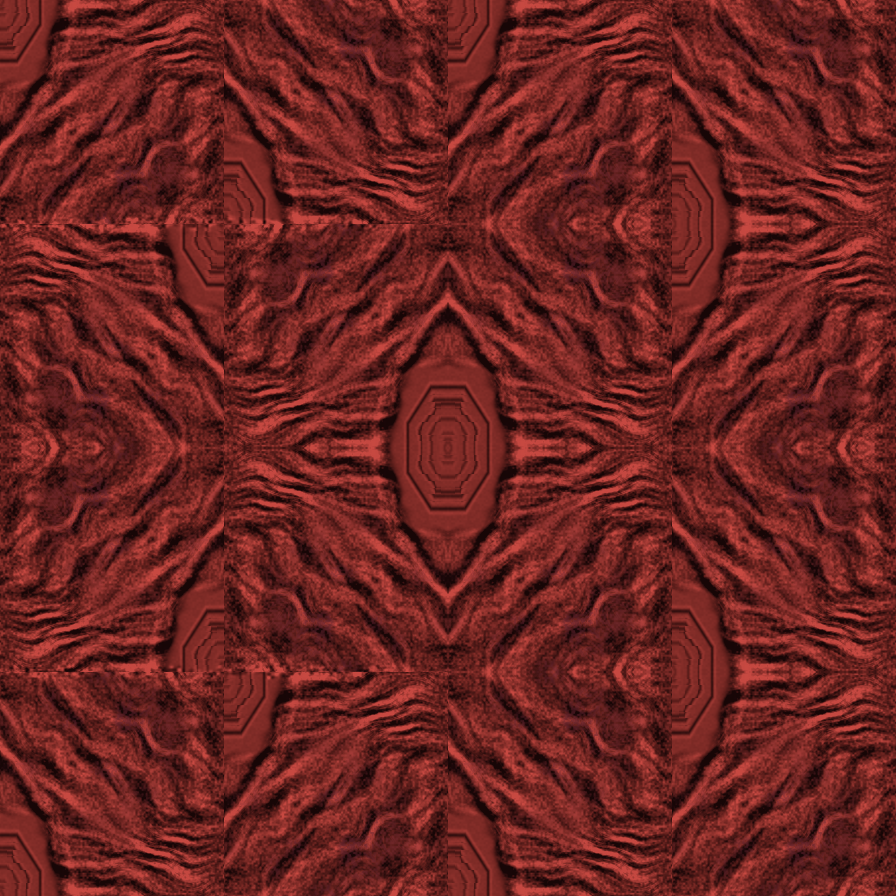
Write a WebGL 1 fragment shader that draws this pattern.

```glsl
precision highp float;
// Carved red relief on a 4 x 4 grid: one tile, mirrored differently per cell.
// Each tile holds a quarter of a flat stepped medallion in one corner; the
// rest is embossed warped noise, stretched along diagonal bark-like folds.

uniform vec2 u_resolution;

#define TILES 4.0
#define RIDGES vec2(6.6, 13.0)
#define RELIEF 1.40
#define EMBOSS 0.0125
#define GRAIN 0.40
#define MEDALLION vec2(0.27, 0.58)
#define LINE_WIDTH 0.006
#define SHADOW vec3(0.090, 0.022, 0.025)
#define BASE vec3(0.415, 0.135, 0.120)
#define LIGHT vec3(0.780, 0.285, 0.255)
#define PLUM vec3(0.270, 0.095, 0.145)

float hash(vec2 p) {
  vec3 h = fract(p.xyx * 0.1031);
  h += dot(h, h.yzx + 33.33);
  return fract((h.x + h.y) * h.z);
}

float noise(vec2 p) {
  vec2 i = floor(p), f = fract(p);
  f = f * f * (3.0 - 2.0 * f);
  return mix(mix(hash(i), hash(i + vec2(1.0, 0.0)), f.x),
             mix(hash(i + vec2(0.0, 1.0)), hash(i + 1.0), f.x), f.y);
}

float bump(float x, float width) {
  x /= width;
  return exp(-x * x);
}

// Tile coordinates with the medallion corner at the origin
vec2 mirroredTile(vec2 uv) {
  vec2 cell = min(floor(uv * TILES), TILES - 1.0);
  vec2 f = uv * TILES - cell;
  float inner = step(abs(cell.y - 1.5), 1.0);
  float flipX = inner * step(cell.x, 1.5);
  float towardMiddle = mix(mod(cell.x, 2.0), step(abs(cell.x - 1.5), 1.0), inner);
  float lower = step(cell.y, 1.5);
  return vec2(mix(f.x, 1.0 - f.x, flipX),
              mix(1.0 - f.y, f.y, abs(towardMiddle - lower)));
}

// Broken folds: level along v = 0, diagonal beyond, steep near the rim
float foldHeight(vec2 q) {
  q += 0.10 * (vec2(noise(q * 7.0 + 3.0), noise(q * 7.0 + 19.0)) - 0.5);
  float turn = smoothstep(-0.15, 0.35, q.y);
  float bend = q.x + 0.12 * (1.0 - exp(-5.0 * q.x));
  vec2 p = vec2(0.75 * q.x - 0.66 * q.y, 0.75 * q.y + 0.66 * bend * turn);
  p = p * RIDGES + 40.0;
  float height = 0.9 * noise(p * 1.1 + 11.0), amplitude = 0.42;
  for (int i = 0; i < 4; i++) {
    height += amplitude * (1.0 - abs(2.0 * noise(p) - 1.0));
    p = p * vec2(2.2, 1.95) + 7.3;
    amplitude *= 0.52;
  }
  return height;
}

// Thin contour lines, stepped by snapping the wobble to blocks
float medallionLines(vec2 q) {
  vec2 block = floor(q * 34.0) / 34.0;
  float wobble = noise(block * 13.0 + 2.0) - 0.5;
  float level = max(max(q.x, 0.66 * q.y), 0.72 * (q.x + 0.64 * q.y));
  float tone = 0.0;
  for (int i = 0; i < 4; i++) {
    float k = float(i);
    float d = level + 0.045 * wobble * step(k, 2.5) - (0.035 + 0.048 * k);
    tone += (0.14 + 0.10 * k) * (0.3 * bump(d - 0.013, LINE_WIDTH) - bump(d, LINE_WIDTH));
  }
  return tone;
}

void main() {
  vec2 uv = gl_FragCoord.xy / u_resolution;
  vec2 q = mirroredTile(uv);
  float speckle = noise(q * 110.0) - 0.5;

  // Signed distance to the almond-shaped medallion rim, rugged at its tip
  float taper = q.y / MEDALLION.y;
  float rim = (q.x - MEDALLION.x * (1.0 - taper * taper)) / sqrt(1.0 + 2.56 * q.y * q.y);
  rim += 0.035 * (noise(q * 9.0) - 0.5) + 0.035 * (noise(q * 21.0) - 0.5);
  float outside = smoothstep(-0.02, 0.03, rim);
  float rugged = max(outside, 0.75 * smoothstep(0.32, 0.46, q.y));

  // Smooth oval patch and worn far edge
  vec2 o = q - vec2(0.50, 0.36);
  vec2 oval = vec2(0.86 * o.x - 0.5 * o.y, 0.5 * o.x + 0.86 * o.y) / vec2(0.19, 0.11);
  float patchMask = 1.0 - smoothstep(0.65, 1.1, length(oval) + 0.5 * (noise(q * 22.0) - 0.5));
  float worn = smoothstep(0.88, 1.0, q.x + 0.10 * (noise(q * 12.0) - 0.5));

  // Emboss across the folds, with uneven depth
  vec2 lightStep = EMBOSS * vec2(0.66, 0.75);
  float slope = foldHeight(q + lightStep) - foldHeight(q - lightStep);
  float strength = rugged * (1.0 - 0.75 * patchMask) * (1.0 - 0.7 * worn);
  float shade = RELIEF * slope * strength * mix(0.75, 1.3, noise(q * 4.0 + 8.0));
  float tone = 0.50 - shade / sqrt(1.0 + 1.4 * shade * shade);
  tone += 0.11 * patchMask - 0.08 * worn;
  tone += 0.10 * (noise(q * 5.0 + 31.0) - 0.5) * rugged;
  tone += GRAIN * speckle * (0.15 + 0.85 * rugged + 0.3 * worn);
  tone += (1.0 - rugged) * (0.12 + medallionLines(q));
  float broken = 0.65 + 0.5 * noise(q * 13.0 + 4.0);
  tone += broken * (0.24 * bump(rim - 0.065, 0.02) - 0.55 * bump(rim - 0.012, 0.026));

  // Ragged seam where the left rows fail to meet
  float seamDistance = abs(abs(uv.y - 0.5) - 0.25) + 0.012 * (noise(uv * 130.0) - 0.5);
  float seam = bump(seamDistance, 0.005) * (1.0 - smoothstep(0.42, 0.45, uv.x));
  tone += seam * (1.1 * noise(uv * 230.0) - 0.45);

  tone = clamp(tone, 0.0, 1.0);
  vec3 color = mix(SHADOW, BASE, min(tone * 2.0, 1.0));
  color = mix(color, LIGHT, max(tone * 2.0 - 1.0, 0.0));
  float plum = bump(length(q - vec2(0.45, 0.78)), 0.42) * smoothstep(0.40, 0.75, noise(q * 9.0 + 5.0));
  color = mix(color, PLUM, rugged * plum * smoothstep(-0.2, 0.3, speckle) * 0.6);
  gl_FragColor = vec4(color, 1.0);
}
```
